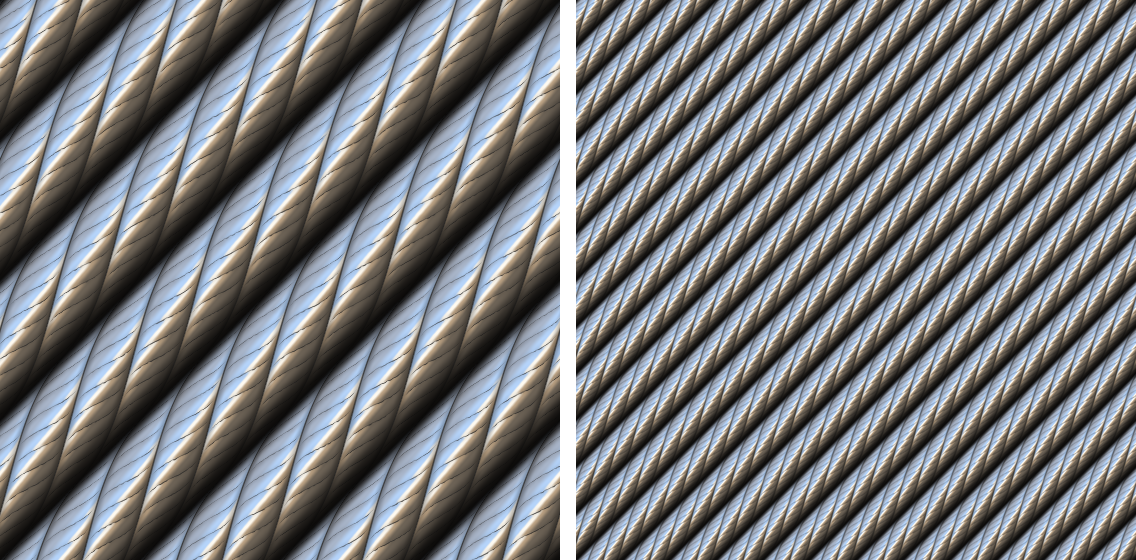
Left: one tile. Right: repeated 3 by 3.
This texture is drawn by a three.js fragment shader. Its source:

```glsl
// Diagonal steel wire ropes, twisted from strands of fine wires, reflecting sky and ground.
varying vec2 vUv;

const float PI = 3.14159265;

// Layout
const float ROPES = 4.0;          // ropes across and down
const float STRAND_RATE = 9.0;    // strands along one rope per canvas
const float ROPE_STEP = 1.875;    // strand phase from rope to rope, keeps the tiling whole
const float STRANDS_SEEN = 3.0;   // strands over the visible half turn
const float STRAND_PHASE = 0.175;
const float WIRE_RATE = 44.0;     // wires along one strand, even so that it wraps
const float WIRES_SEEN = 5.0;     // wires over the visible half of a strand

// Relief
const float STRAND_TILT = 0.34;
const float WIRE_TILT = 0.10;
const float GROOVE_WIDTH = 0.035;
const float WIRE_LINE = 0.065;
const float GRAIN_CELLS = 192.0;

// Reflected surroundings, from the upper side of a rope to the lower one
const vec3 HAZE = vec3(0.50, 0.51, 0.54);
const vec3 PALE_SKY = vec3(0.66, 0.71, 0.79);
const vec3 BLUE_SKY = vec3(0.71, 0.83, 0.98);
const vec3 HORIZON = vec3(1.00, 0.98, 0.94);
const vec3 TAN = vec3(0.74, 0.64, 0.52);
const vec3 EARTH = vec3(0.43, 0.39, 0.34);
const vec3 DARK_EARTH = vec3(0.29, 0.265, 0.235);
const vec3 GROOVE = vec3(0.17, 0.165, 0.16);
const vec3 GAP = vec3(0.025, 0.022, 0.02);

float hash(vec2 p) {
  vec3 h = fract(vec3(p.xyx) * 0.1031);
  h += dot(h, h.yzx + 33.33);
  return fract((h.x + h.y) * h.z);
}

// Value noise that wraps after the given number of cells
float noise(vec2 uv, float cells) {
  vec2 p = uv * cells;
  vec2 i = floor(p);
  vec2 f = fract(p);
  f = f * f * (3.0 - 2.0 * f);
  vec2 a = mod(i, cells);
  vec2 b = mod(i + 1.0, cells);
  return mix(mix(hash(a), hash(vec2(b.x, a.y)), f.x),
             mix(hash(vec2(a.x, b.y)), hash(b), f.x), f.y);
}

// Colour mirrored by a surface turned by e: -1 faces up, 1 faces down
vec3 surroundings(float e) {
  vec3 c = mix(HAZE, PALE_SKY, smoothstep(-1.25, -0.6, e));
  c = mix(c, BLUE_SKY, smoothstep(-0.60, -0.28, e));
  c = mix(c, HORIZON, smoothstep(-0.20, -0.09, e));
  c = mix(c, TAN, smoothstep(-0.04, 0.11, e));
  c = mix(c, EARTH, smoothstep(0.08, 0.36, e));
  return mix(c, DARK_EARTH, smoothstep(0.35, 0.9, e));
}

void main() {
  // Rope: index, position across it and distance along it
  float across = ROPES * (vUv.x - vUv.y);
  float rope = floor(across);
  float q = across - rope;
  float side = 2.0 * q - 1.0;
  float along = 0.5 * (vUv.x + vUv.y);

  // Strands wind around the rope as helices
  float turn = asin(clamp(side, -0.995, 0.995)) / PI;
  float strand = STRAND_RATE * along + ROPE_STEP * rope
               + STRANDS_SEEN * turn + STRAND_PHASE;
  float f = fract(strand);
  float t = 2.0 * f - 1.0;
  float grooveDist = min(f, 1.0 - f);

  // Wires wind around each strand, with slightly ragged seams
  float grain = noise(vUv, GRAIN_CELLS);
  float wire = WIRE_RATE * along - WIRES_SEEN * asin(0.96 * t) / PI;
  wire += 0.06 * (grain - 0.5);
  float w = fract(wire);
  float saw = 2.0 * w - 1.0;
  float saw2 = saw * saw;
  float wireRound = saw * (1.0 - saw2 * saw2 * saw2);
  float wireFade = smoothstep(0.02, 0.16, grooveDist);

  // Reflection from the combined relief
  float e = side + STRAND_TILT * t - WIRE_TILT * wireRound * wireFade;
  vec3 color = surroundings(e);
  color *= 1.0 - 0.10 * saw2 * wireFade;

  // Seams between wires: soft in the sky, sharp and broken below it
  float seam = 1.0 - smoothstep(0.0, WIRE_LINE, min(w, 1.0 - w));
  float seamDepth = mix(0.38, 0.72, smoothstep(-0.45, 0.0, e));
  seamDepth *= mix(0.55, 1.0, smoothstep(0.25, 0.65, grain));
  color = mix(color, GROOVE, seam * seamDepth * wireFade);

  // Grooves between strands
  color *= mix(0.72, 1.0, smoothstep(0.0, 0.18, grooveDist));
  float groove = 1.0 - smoothstep(0.0, GROOVE_WIDTH, grooveDist);
  color = mix(color, GROOVE, 0.75 * groove);

  // Shadow toward the gaps between ropes
  float upper = smoothstep(-0.02, 0.13, q);
  float lower = 1.0 - smoothstep(0.72, 1.01, q);
  color = mix(GAP, color, upper * mix(0.08, 1.0, lower));

  gl_FragColor = vec4(clamp(color, 0.0, 1.0), 1.0);
}
```
